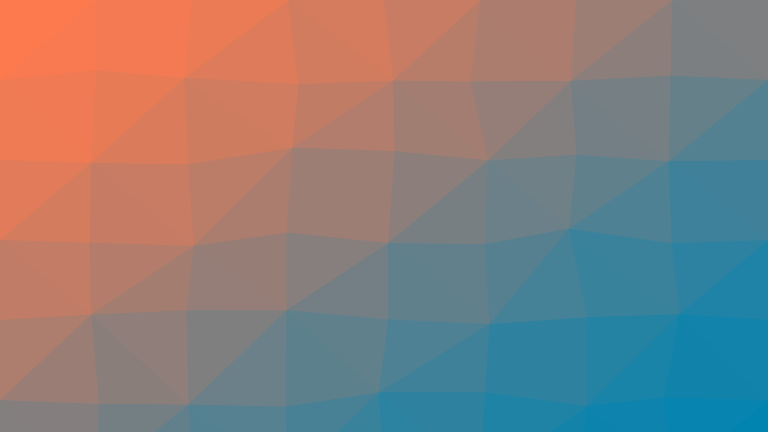
Write a Shadertoy shader that draws this background.

```glsl
#define PI 3.14159265
#define CELLS vec2(8.0, 6.0)
#define VISIBLE_ROWS 5.4
#define WARM vec3(1.0, 0.478, 0.302)
#define COOL vec3(0.0, 0.517, 0.697)

// Grid corner displaced by standing waves that vanish on the mesh border
vec2 meshVertex(vec2 corner) {
    vec2 phase = PI * corner / CELLS;
    vec4 a = sin(phase.x * vec4(1, 2, 3, 4));
    vec2 aHigh = sin(phase.x * vec2(5, 6));
    vec4 b = sin(phase.y * vec4(1, 2, 3, 4));
    float bHigh = sin(phase.y * 5.0);

    float dx = b.x * dot(a.xyz, vec3(0.026, -0.031, -0.039))
             + b.y * (dot(a.yzw, vec3(0.038, -0.037, -0.025)) + 0.025 * aHigh.x)
             + b.z * 0.045 * aHigh.y
             + b.w * (0.024 * aHigh.x - 0.031 * a.w)
             + bHigh * dot(a.xy, vec2(-0.024, 0.031));
    float dy = b.x * (dot(a.xw, vec2(-0.037, 0.029)) - 0.036 * aHigh.y)
             - b.y * 0.027 * aHigh.y
             + b.z * (dot(aHigh, vec2(-0.043, 0.045)) - 0.028 * a.w)
             + b.w * dot(a.yz, vec2(-0.033, -0.060))
             + bHigh * dot(a.xyw, vec3(0.032, 0.027, -0.023));
    return corner + vec2(dx, dy);
}

// Signed distance to the line a-b, negative on its inner side
float edgeDistance(vec2 p, vec2 a, vec2 b) {
    vec2 e = b - a, q = p - a;
    return (e.y * q.x - e.x * q.y) / length(e);
}

// Adds one flat facet, coloured by its centroid and weighted by coverage
void addFacet(inout vec4 sum, vec2 p, vec2 a, vec2 b, vec2 c, float pixel) {
    float d = max(edgeDistance(p, a, b),
                  max(edgeDistance(p, b, c), edgeDistance(p, c, a)));
    float coverage = clamp(0.5 - d / pixel, 0.0, 1.0);
    float t = dot((a + b + c) / 3.0, 0.5 / CELLS);
    sum += coverage * vec4(mix(WARM, COOL, smoothstep(0.0, 1.0, t)), 1.0);
}

void mainImage(out vec4 fragColor, in vec2 fragCoord) {
    // Mesh coordinates run down from the top left
    vec2 uv = fragCoord / iResolution.xy;
    vec2 p = vec2(uv.x * CELLS.x, (1.0 - uv.y) * VISIBLE_ROWS);
    float pixel = CELLS.x / iResolution.x;
    vec2 base = floor(p) - 1.0;

    // Corners of the surrounding three by three cells
    vec2 v[16];
    for (int i = 0; i < 16; i++) {
        v[i] = meshVertex(base + vec2(i % 4, i / 4));
    }

    // Two facets per cell, with the diagonal alternating like a checkerboard
    vec4 sum = vec4(0.0);
    for (int row = 0; row < 3; row++) {
        for (int col = 0; col < 3; col++) {
            int i = row * 4 + col;
            vec2 a = v[i], b = v[i + 1], c = v[i + 5], d = v[i + 4];
            vec2 cell = base + vec2(col, row);
            if (mod(cell.x + cell.y, 2.0) < 0.5) {
                addFacet(sum, p, a, b, d, pixel);
                addFacet(sum, p, b, c, d, pixel);
            } else {
                addFacet(sum, p, a, b, c, pixel);
                addFacet(sum, p, a, c, d, pixel);
            }
        }
    }
    fragColor = vec4(sum.rgb / max(sum.a, 0.001), 1.0);
}
```
